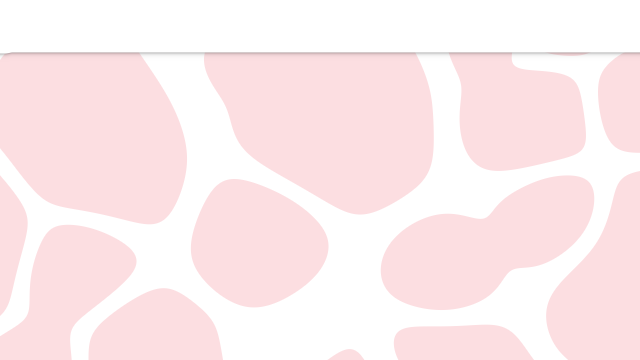
Give the GLSL for this pattern, as a Shadertoy shader.

```glsl
// Soft pink patches with white channels, below a plain white header strip.
// Each jittered grid cell owns a two-lobed patch; the patches compete through
// exponential weights, which rounds their outlines and keeps them apart.

const vec3 WHITE = vec3(1.0);
const vec3 PINK = vec3(0.988, 0.870, 0.882);

vec2 hash2(vec2 c) {
    vec2 q = vec2(dot(c, vec2(127.1, 311.7)), dot(c, vec2(269.5, 183.3)));
    return fract(sin(q) * 43758.5453);
}

// Weight of a round lobe, falling off with distance from its rim
float lobe(vec2 p, vec2 centre, float radius, float softness) {
    return exp((radius - length(p - centre)) / softness);
}

// Weight of the patch that belongs to one grid cell
float patchWeight(vec2 p, vec2 id, vec2 cell, float softness) {
    vec2 jitter = hash2(id) - 0.5;
    vec2 shape = hash2(id + 37.0);
    vec2 lobes = hash2(id + 71.0);
    vec2 centre = (id + 0.5 + 0.55 * jitter) * cell;
    float angle = 2.6 * (shape.x - 0.5);
    vec2 arm = mix(0.06, 0.20, lobes.x) * vec2(cos(angle), sin(angle));
    float radius = mix(-0.06, 0.08, shape.y);
    float skew = 0.06 * (lobes.y - 0.5);
    return lobe(p, centre - arm, radius + skew, softness)
         + lobe(p, centre + arm, radius - skew, softness);
}

// Lead of the strongest patch over its neighbours and the white ground
float patchLead(vec2 p, vec2 cell, float reach, float softness) {
    vec2 base = floor(p / cell);
    float strongest = 0.0;
    float total = exp(-reach / softness);
    for (int j = -2; j <= 2; j++) {
        for (int i = -2; i <= 2; i++) {
            vec2 id = base + vec2(i, j);
            float w = patchWeight(p, id, cell, softness);
            strongest = max(strongest, w);
            total += w;
        }
    }
    return softness * log(strongest / (total - strongest));
}

// Gentle bend that makes the outlines look hand cut
vec2 wobble(vec2 p, float amount) {
    return p + amount * sin(p.yx * vec2(11.0, 9.0) + vec2(0.5, 2.0));
}

// Darkening below an edge, strongest right at the edge
float shadow(float depth, float strength, float falloff) {
    return 1.0 - strength * exp(-max(depth, 0.0) / falloff);
}

void mainImage(out vec4 fragColor, in vec2 fragCoord) {
    vec2 p = fragCoord / iResolution.y;
    float pixel = 1.0 / iResolution.y;

    // Patches with a narrow smooth rim
    float lead = patchLead(wobble(p, 0.012), vec2(0.56, 0.47), 0.28, 0.035) - 0.04;
    float rim = max(length(vec2(dFdx(lead), dFdy(lead))), 0.0001);
    float inside = clamp(0.5 + lead / rim, 0.0, 1.0);
    vec3 color = mix(WHITE, PINK, inside);

    // Header strip, slightly lower at its left end, with a thin shadow
    float headerEdge = 0.8542 - 0.003 * (1.0 - smoothstep(0.015, 0.035, p.x));
    float depth = headerEdge - p.y;
    color *= shadow(depth, 0.32, 0.0045);
    color = mix(color, WHITE, clamp(0.5 - depth / pixel, 0.0, 1.0));

    fragColor = vec4(color, 1.0);
}
```
